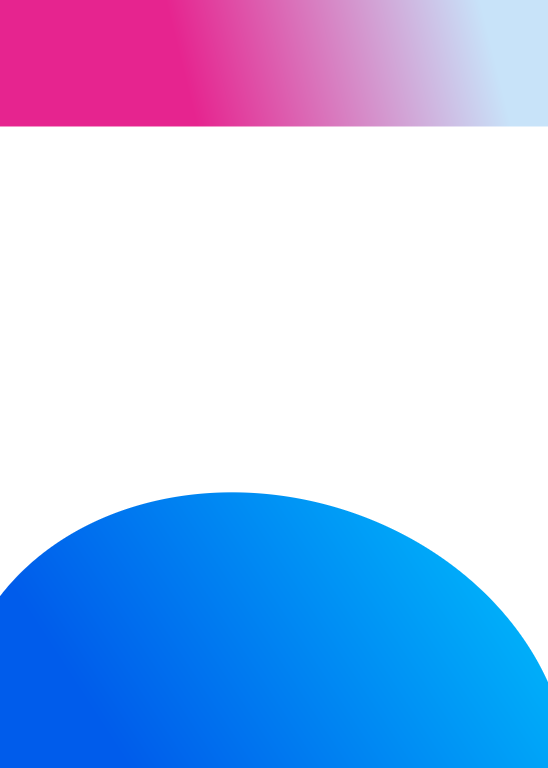
This background is drawn by a WebGL 2 fragment shader. Its source:

```glsl
#version 300 es
precision highp float;
// A white page with a pink-to-pale-blue band along the top and a large
// tilted blue ellipse rising from the bottom edge. Both shapes are filled
// with linear gradients; lengths are in units of the canvas height.

uniform vec2 u_resolution;
out vec4 outColor;

const vec3 PAPER = vec3(1.0);
const vec3 PINK = vec3(0.902, 0.140, 0.560);
const vec3 PALE_BLUE = vec3(0.784, 0.890, 0.976);
const vec3 ROYAL_BLUE = vec3(0.0, 0.360, 0.920);
const vec3 SKY_BLUE = vec3(0.0, 0.690, 0.980);

const float BAND_BOTTOM = 0.8353;
const float BAND_SLANT = 0.25;                  // sideways drift per unit down
const vec2 BAND_RAMP = vec2(0.215, 0.625);      // gradient start and end

const vec2 ELLIPSE_CENTER = vec2(0.3413, 0.0176);
const vec2 ELLIPSE_RADII = vec2(0.4051, 0.3358);
const float ELLIPSE_TILT = -0.274;
const float BLUE_ANGLE = 0.576;
const vec2 BLUE_RAMP = vec2(0.14, 0.68);

vec2 direction(float angle) {
    return vec2(cos(angle), sin(angle));
}

float ramp(float value, vec2 range) {
    return clamp((value - range.x) / (range.y - range.x), 0.0, 1.0);
}

// First-order signed distance: implicit value over gradient length
float ellipseDistance(vec2 p, vec2 radii) {
    vec2 q = p / radii;
    return (dot(q, q) - 1.0) / max(2.0 * length(q / radii), 1e-4);
}

// Coverage of a shape, smoothed over one pixel
float coverage(float distance, float pixel) {
    return clamp(0.5 - distance / pixel, 0.0, 1.0);
}

void main() {
    float pixel = 1.0 / u_resolution.y;
    vec2 p = gl_FragCoord.xy * pixel;
    vec3 color = PAPER;

    // Top band with a slightly slanted gradient
    float bandT = ramp(p.x - BAND_SLANT * (1.0 - p.y), BAND_RAMP);
    color = mix(color, mix(PINK, PALE_BLUE, bandT), coverage(BAND_BOTTOM - p.y, pixel));

    // Blue ellipse, measured along its own axes
    vec2 axis = direction(ELLIPSE_TILT);
    vec2 offset = p - ELLIPSE_CENTER;
    vec2 local = vec2(dot(offset, axis), dot(offset, vec2(-axis.y, axis.x)));
    float blueT = ramp(dot(p, direction(BLUE_ANGLE)), BLUE_RAMP);
    float inside = coverage(ellipseDistance(local, ELLIPSE_RADII), pixel);
    color = mix(color, mix(ROYAL_BLUE, SKY_BLUE, blueT), inside);

    outColor = vec4(color, 1.0);
}
```
